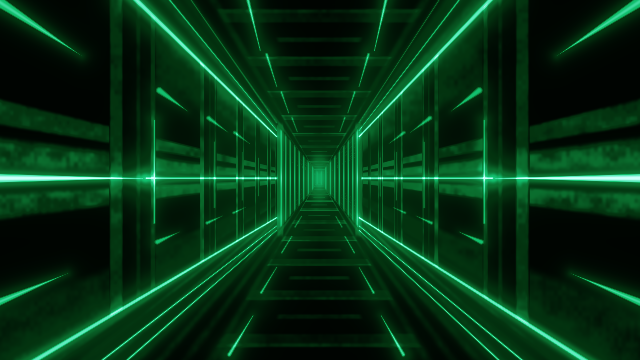
Write a WebGL 2 fragment shader that draws this background.

```glsl
#version 300 es
precision highp float;
// A dark corridor in one-point perspective, lit by green neon tubes.
// Walls, deck and far gallery are mirrored scalar light fields; tapered
// segments add the tubes, and a colour ramp turns total light into green.
uniform vec2 u_resolution;
out vec4 fragColor;

float hash(vec2 p) {
    return fract(sin(dot(p, vec2(127.1, 311.7))) * 43758.5);
}

float noise(vec2 p) {
    vec2 i = floor(p), f = fract(p);
    f = f * f * (3.0 - 2.0 * f);
    return mix(mix(hash(i), hash(i + vec2(1, 0)), f.x),
               mix(hash(i + vec2(0, 1)), hash(i + vec2(1, 1)), f.x), f.y);
}

// Soft-edged interval: 1 between lo and hi
float band(float x, float lo, float hi, float soft) {
    return smoothstep(lo - soft, lo + soft, x) * (1.0 - smoothstep(hi - soft, hi + soft, x));
}

// Neon segment whose half width runs from wa at a to wb at b
float tube(vec2 p, vec2 a, vec2 b, float wa, float wb, float halo, float aa) {
    vec2 ab = b - a;
    float h = clamp(dot(p - a, ab) / dot(ab, ab), 0.0, 1.0);
    float d = length(p - a - ab * h), w = mix(wa, wb, h);
    float core = smoothstep(-1.5 * aa, 1.5 * aa, w - d) * (0.72 + 0.28 * smoothstep(w, 0.0, d));
    float glow = halo * (0.4 + 0.6 * h) * (0.6 * exp(-d * 70.0) + 0.4 * exp(-d * 22.0));
    return max(core, glow);
}

// Side wall: receding pillars in front of horizontal panels
float wallLight(float s, float y, float grunge) {
    float t = y / s;
    float panels = 0.21 * band(t, 0.17, 0.245, 0.012) + 0.23 * band(t, 0.04, 0.12, 0.02)
                 + 0.23 * band(t, -0.125, -0.05, 0.015)
                 + 0.12 * band(t, 0.6, 0.95, 0.08) * (1.0 - smoothstep(0.3, 0.6, s))
                 + 0.07 * band(t, -0.62, -0.43, 0.03);
    float f = fract((1.0 / s - 1.71) / 1.3);
    float pillar = band(f, 0.0, 0.38, 0.01);
    float face = 0.22 * band(f, 0.01, 0.09, 0.01) + 0.08 * band(f, 0.2, 0.23, 0.012)
               + 0.16 * band(f, 0.33, 0.37, 0.01);
    face *= 0.55 + 0.6 * exp(-abs(y) * 5.0);
    return mix(panels, face + 0.015, pillar) * (0.4 + 1.1 * grunge);
}

// Ceiling and floor: cross beams between ribs that run to the vanishing point
float deckLight(float s, float y, float grunge) {
    float r = s / max(abs(y), 0.01);
    float f = fract(log(max(abs(y), 0.01)) / log(0.72));
    float beam = band(f, 0.3, 0.55, 0.03) * (0.5 + 0.5 * band(f, 0.3, 0.37, 0.03));
    float slat = band(f, 0.86, 0.96, 0.03) * band(r, -1.0, 0.3, 0.02);
    float ribs = band(r, 0.55, 1.8, 0.03) * pow(0.5 + 0.5 * sin(r * 45.0), 2.0);
    float cross = (0.2 * beam + 0.12 * slat) * band(r, -1.0, 0.6, 0.02);
    float depth = 0.55 + 1.1 * exp(-abs(y) * 7.0);
    return (0.012 + cross + 0.1 * ribs) * (0.5 + 0.8 * grunge) * depth;
}

// Far gallery: upright bars that brighten toward the hazy end
float galleryLight(float s, float y, float aa) {
    float bars = band(fract(s / 0.0125), 0.3, 0.6, 0.16);
    float inside = 1.0 - smoothstep(-0.006, 0.006, abs(y) - 1.15 * s - 0.012);
    float nearby = 1.0 - smoothstep(0.117 - aa, 0.117 + aa, s);
    return inside * nearby * (0.1 + bars * (0.24 + 0.24 * exp(-abs(y) * 12.0)));
}

vec3 neonRamp(float g) {
    vec3 c = mix(vec3(0.0, 0.015, 0.003), vec3(0.01, 0.2, 0.06), smoothstep(0.0, 0.2, g));
    c = mix(c, vec3(0.04, 0.43, 0.18), smoothstep(0.2, 0.43, g));
    c = mix(c, vec3(0.07, 0.75, 0.43), smoothstep(0.43, 0.75, g));
    c = mix(c, vec3(0.36, 0.92, 0.74), smoothstep(0.75, 0.98, g));
    return mix(c, vec3(0.8, 1.0, 0.98), smoothstep(0.98, 1.25, g));
}

void main() {
    vec2 p = (gl_FragCoord.xy - 0.5 * u_resolution) / u_resolution.y;
    float aa = 0.9 / u_resolution.y;
    float s = abs(p.x + 0.002), y = p.y - 0.005;
    // The right-hand rails stand slightly steeper than the left ones
    vec2 q = vec2(s * (p.x > 0.0 ? 1.07 : 1.0), p.y);
    vec2 m = vec2(s, p.y);
    float grunge = 0.6 * noise(p * vec2(22.0, 30.0)) + 0.4 * noise(p * vec2(90.0, 70.0));

    // Surfaces
    float onWall = smoothstep(0.117 - aa, 0.117 + aa, s)
                 * smoothstep(-aa, aa, 0.975 * q.x + 0.005 - q.y)
                 * smoothstep(-aa, aa, q.y + 0.035 + 0.59 * q.x);
    float light = mix(deckLight(s, y, grunge), wallLight(max(s, 0.1), y, grunge), onWall);
    light = max(light, galleryLight(s, y, aa));
    light += 0.14 * band(s, 0.1, 0.115, 0.003) * band(y, -0.16, 0.15, 0.01);
    light += 0.13 * exp(-dot(m, m) * 22.0);
    light = mix(light, 0.64, 0.95 * exp(-s * s * 1000.0 - y * y * 300.0));

    // Long rails along the corridor edges
    light += tube(q, vec2(0.119, 0.121), vec2(0.53, 0.521), 0.003, 0.0085, 0.75, aa);
    light += 0.75 * tube(q, vec2(0.119, 0.138), vec2(0.432, 0.52), 0.001, 0.003, 0.3, aa);
    light += 0.4 * tube(q, vec2(0.119, 0.16), vec2(0.37, 0.52), 0.001, 0.002, 0.1, aa);
    light += tube(q, vec2(0.119, -0.105), vec2(0.822, -0.52), 0.003, 0.0085, 0.75, aa);
    light += 0.9 * tube(q, vec2(0.119, -0.128), vec2(0.628, -0.52), 0.001, 0.0035, 0.25, aa);
    light += 0.9 * tube(q, vec2(0.119, -0.14), vec2(0.556, -0.52), 0.001, 0.0035, 0.25, aa);

    // Tapered streaks repeating into the distance
    for (int i = 0; i < 4; i++) {
        float n = float(i), k = 1.0 / (1.0 + 0.8 * n);
        float reach = i == 0 ? 1.15 : 1.0, dim = 0.88 / (1.0 + 0.22 * n);
        light += dim * tube(m, k * vec2(0.66, 0.345), k * reach * vec2(0.8, 0.448), 0.0, 0.017 * k, 0.55 * k, aa);
        light += dim * tube(m, k * vec2(0.7, -0.26), k * reach * vec2(0.81, -0.31), 0.0, 0.013 * k, 0.5 * k, aa);
        float c = pow(0.72, n), f = pow(0.645, n);
        light += dim * tube(q, c * vec2(0.164, 0.36), c * vec2(0.203, 0.44 + 0.08 * k), 0.001, 0.006 * c, 0.4 * c, aa);
        light += dim * tube(q, f * vec2(0.184, -0.377), f * vec2(0.25, -0.485), 0.001, 0.006 * f, 0.4 * f, aa);
        float x = 0.458 / (1.0 + 0.57 * n);
        light += 0.7 * dim * tube(m, vec2(x, -0.26 * x), vec2(x, 0.36 * x), 0.003 * k, 0.003 * k, 0.4 * k, aa);
    }

    // Mid-height tube, pinched where it passes the near pillars
    light += 1.25 * tube(m, vec2(0.49, 0.005), vec2(0.92, 0.005), 0.001, 0.014, 0.8, aa);
    light += 0.95 * tube(m, vec2(0.12, 0.005), vec2(0.48, 0.005), 0.004, 0.004, 0.6, aa);

    fragColor = vec4(neonRamp(light), 1.0);
}
```
